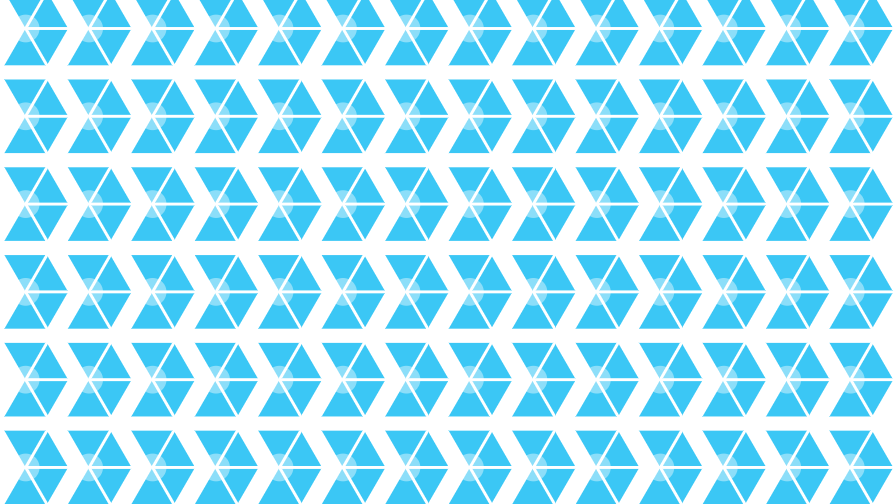
This pattern is drawn by a Shadertoy shader. Its source:

```glsl
// Rows of blue chevrons, each made of four equilateral triangles split by
// white seams, with a pale translucent disc at the notch. The grid is sheared
// along the chevron edges so each repeat is a plain strip cut by distances.

// Lengths are fractions of the canvas height.
const vec2  PITCH       = vec2(0.12593, 0.17419);
const vec2  FIRST_NOTCH = vec2(0.0509, 0.0725);
const float LAST_COLUMN = 13.0;
const float SIDE        = 0.0843;   // triangle side
const float SEAM_HALF   = 0.0029;   // half width of the white seams
const float DISC_RADIUS = 0.0275;
const float DISC_ALPHA  = 0.416;
const vec3  BLUE        = vec3(0.23, 0.78, 0.96);
const vec3  WHITE       = vec3(1.0);
const float SIN60       = 0.866025;
const float COT60       = 0.57735;

// Coverage of the inside of a signed distance, softened over one pixel.
float coverage(float dist, float pixel) {
    return clamp(0.5 - dist / pixel, 0.0, 1.0);
}

// Position relative to the notch of the nearest chevron.
vec2 chevronCell(vec2 p) {
    p -= FIRST_NOTCH;
    p.y -= PITCH.y * round(p.y / PITCH.y);
    float sheared = p.x + abs(p.y) * COT60;
    float column = round((sheared - 0.5 * SIDE) / PITCH.x);
    p.x -= PITCH.x * clamp(column, 0.0, LAST_COLUMN);
    return p;
}

// Four sixths of a hexagon, open on the left.
float chevronDistance(vec2 p) {
    float sheared = p.x + abs(p.y) * COT60;
    float sides = (abs(sheared - 0.5 * SIDE) - 0.5 * SIDE) * SIN60;
    return max(sides, abs(p.y) - SIDE * SIN60);
}

// Seams at 0, 60 and -60 degrees from the notch.
float seamDistance(vec2 p) {
    float slanted = abs(p.x * SIN60 - abs(p.y) * 0.5);
    return min(abs(p.y), slanted) - SEAM_HALF;
}

void mainImage(out vec4 fragColor, in vec2 fragCoord) {
    float pixel = 1.0 / iResolution.y;
    vec2 p = chevronCell(fragCoord * pixel);

    // Triangles are the chevron with its seams removed.
    float triangles = coverage(max(chevronDistance(p), -seamDistance(p)), pixel);
    float disc = coverage(length(p) - DISC_RADIUS, pixel);

    vec3 color = mix(WHITE, BLUE, triangles);
    color = mix(color, WHITE, DISC_ALPHA * disc);
    fragColor = vec4(color, 1.0);
}
```
